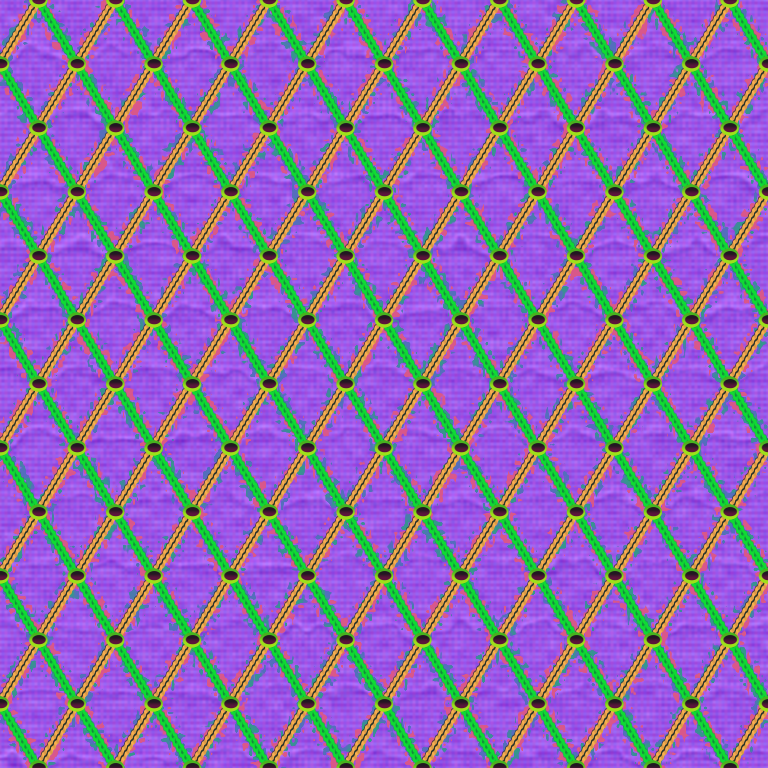
This texture map is drawn by a Shadertoy shader. Its source:

```glsl
const vec2 REPEATS = vec2(10.0, 6.0);      // diamonds across and down
const float GREEN_HALF_WIDTH = 0.0050;
const float ORANGE_HALF_WIDTH = 0.0054;
const float GROOVE_HALF_WIDTH = 0.0010;
const float STITCHES = 12.0;               // stitches between two knots
const vec2 KNOT_RADII = vec2(0.0120, 0.0100);
const vec2 CORE_RADII = vec2(0.0088, 0.0060);
const float GRAIN_CELLS = 256.0;
const float WEAVE_LINES = 128.0;
const float FRINGE_START = 0.006;
const float FRINGE_END = 0.023;
const float FOLD_HEIGHT = 0.020;
const float FOLD_WIDTH = 0.006;
const float TAU = 6.2831853;

const vec3 PURPLE = vec3(0.61, 0.34, 0.91);
const vec3 PINK = vec3(0.85, 0.34, 0.54);
const vec3 SLATE = vec3(0.33, 0.43, 0.74);
const vec3 TEAL = vec3(0.20, 0.60, 0.54);
const vec3 GREEN = vec3(0.06, 0.86, 0.20);
const vec3 DARK_GREEN = vec3(0.08, 0.53, 0.24);
const vec3 ORANGE = vec3(0.95, 0.67, 0.30);
const vec3 GROOVE = vec3(0.16, 0.20, 0.17);
const vec3 LIME = vec3(0.62, 0.88, 0.10);
const vec3 MAROON = vec3(0.36, 0.08, 0.23);
const vec3 CORE_SHADOW = vec3(0.13, 0.09, 0.13);

float hash(vec2 p) {
    vec3 q = fract(vec3(p.xyx) * 0.1031);
    q += dot(q, q.yzx + 33.33);
    return fract((q.x + q.y) * q.z);
}

float noise(vec2 p) {
    vec2 cell = floor(p);
    vec2 f = fract(p);
    f = f * f * (3.0 - 2.0 * f);
    float low = mix(hash(cell), hash(cell + vec2(1.0, 0.0)), f.x);
    float high = mix(hash(cell + vec2(0.0, 1.0)), hash(cell + 1.0), f.x);
    return mix(low, high, f.y);
}

float band(float d, float halfWidth, float aa) {
    return 1.0 - smoothstep(halfWidth - aa, halfWidth + aa, abs(d));
}

float ellipse(vec2 p, vec2 radii, float aa) {
    float d = (length(p / radii) - 1.0) * radii.y;
    return 1.0 - smoothstep(-aa, aa, d);
}

// Converts diagonal lattice offsets to canvas offsets.
vec2 toCanvas(vec2 diagonal) {
    return vec2(diagonal.x + diagonal.y, diagonal.x - diagonal.y) * 0.5 / REPEATS;
}

// Woven cloth with a curved crease in every diamond.
vec3 cloth(vec2 uv, vec2 local, vec2 id) {
    float warp = noise(uv * 55.0) - 0.5;
    float vary = hash(id + 70.0);
    float arc = local.y - FOLD_HEIGHT + 9.0 * local.x * local.x;
    arc = (arc + warp * 0.016 + (vary - 0.5) * 0.006) / FOLD_WIDTH;
    float fold = arc * exp(-arc * arc) * (0.6 + 0.6 * vary);
    float slope = noise(uv * 64.0 + vec2(0.0, 0.35)) - noise(uv * 64.0);
    vec2 weave = cos(TAU * WEAVE_LINES * uv);
    vec3 color = PURPLE + vec3(0.14, 0.13, 0.10) * fold;
    color += vec3(0.10, 0.14, 0.06) * slope;
    color += vec3(0.035, 0.0, -0.015) * weave.x + vec3(0.0, 0.045, 0.025) * weave.y;
    return color + 0.05 * (noise(uv * GRAIN_CELLS + 19.0) - 0.5);
}

// Broken pink and blue specks that thin out away from the cords.
vec3 fringe(vec3 color, vec2 uv, float cordDistance) {
    float fade = smoothstep(FRINGE_START, FRINGE_END, cordDistance);
    float grain = noise(uv * GRAIN_CELLS * vec2(0.85, 0.65)) - 0.5;
    float limit = mix(0.07, 0.50, fade);
    float tealness = (1.0 - fade) * smoothstep(0.35, 0.65, noise(uv * 110.0 + 41.0));
    color = mix(color, PINK, smoothstep(limit, limit + 0.10, grain));
    return mix(color, mix(SLATE, TEAL, tealness), smoothstep(limit, limit + 0.10, -grain));
}

void mainImage(out vec4 fragColor, in vec2 fragCoord) {
    vec2 uv = fragCoord / iResolution.xy;
    float aa = 0.6 / min(iResolution.x, iResolution.y);
    vec2 p = uv * REPEATS;
    vec2 diagonal = vec2(p.x + p.y, p.x - p.y);
    vec2 offset = fract(diagonal) - 0.5;
    vec2 cord = offset / length(REPEATS);
    vec2 id = floor(diagonal + 0.5);
    vec2 local = toCanvas(fract(diagonal + 0.5) - 0.5);

    vec3 color = cloth(uv, local, id);
    color = fringe(color, uv, min(abs(cord.x), abs(cord.y)));

    // Rising orange cord: two strands and a shaded left edge.
    vec2 stitch = cos(TAU * STITCHES * diagonal.yx);
    float rising = cord.y + 0.0005 * stitch.y;
    color = mix(color, GROOVE, 0.75 * band(rising + ORANGE_HALF_WIDTH, 0.0012, aa));
    vec3 strands = ORANGE * (0.96 + 0.07 * stitch.y);
    strands = mix(strands, GROOVE, band(rising, GROOVE_HALF_WIDTH, aa));
    color = mix(color, strands, band(rising, ORANGE_HALF_WIDTH, aa));

    // Falling green cord: bright sides and a stitched middle.
    float falling = cord.x + 0.0006 * stitch.x;
    float middle = band(falling, 0.0014, aa) * (0.55 + 0.45 * stitch.x);
    vec3 rope = mix(GREEN, DARK_GREEN, middle);
    color = mix(color, DARK_GREEN, 0.5 * band(falling, GREEN_HALF_WIDTH + 0.0010, aa));
    color = mix(color, rope, band(falling, GREEN_HALF_WIDTH, aa));

    // Knots: lime rims with dark hollow cores.
    vec2 knot = toCanvas(offset);
    float top = smoothstep(-0.004, 0.007, knot.y);
    vec3 rim = mix(LIME, vec3(0.28, 0.70, 0.12), top);
    color = mix(color, rim, ellipse(knot, KNOT_RADII, aa));
    vec3 core = mix(MAROON, CORE_SHADOW, smoothstep(-0.003, 0.004, knot.y));
    color = mix(color, core, ellipse(knot - vec2(0.0008, 0.0004), CORE_RADII, aa));
    fragColor = vec4(clamp(color, 0.0, 1.0), 1.0);
}
```
